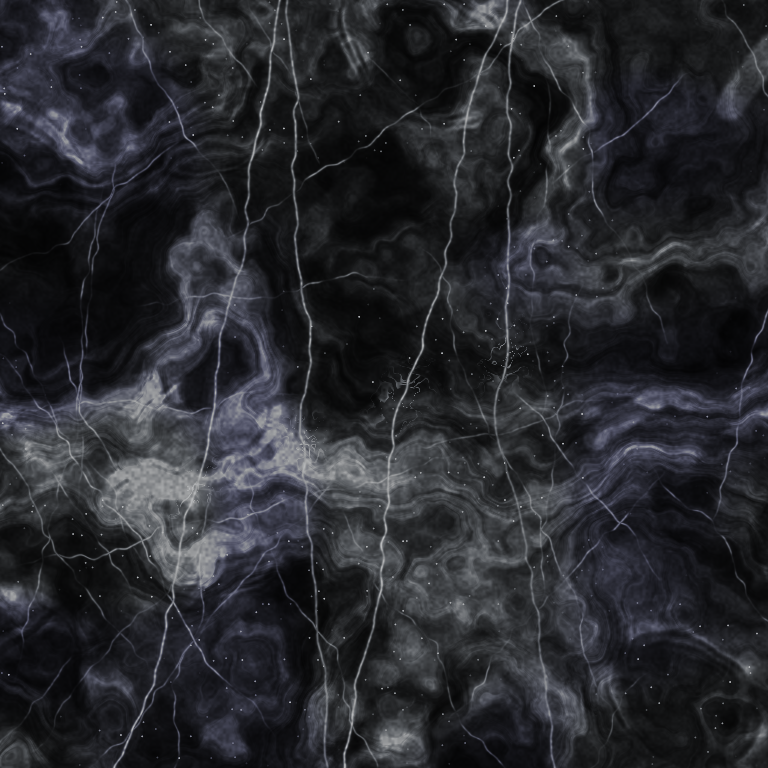
Give the GLSL for this texture, as a Shadertoy shader.

```glsl
// Black marble: smoky swirled clouds with rings and pale lozenges,
// crossed by crisp white veins, faint broken cracks and mineral specks.
// Tone is summed as a bell-shaped value, then mapped through exp().

float hash(vec2 p) {
    vec3 q = fract(p.xyx * 0.1031);
    q += dot(q, q.yzx + 33.33);
    return fract((q.x + q.y) * q.z);
}

float rnd(float id, float k) { return hash(vec2(id * 17.3 + 5.1, k * 31.7 + 2.9)); }

float noise(vec2 p) {
    vec2 i = floor(p), f = fract(p);
    f = f * f * (3.0 - 2.0 * f);
    return mix(mix(hash(i), hash(i + vec2(1, 0)), f.x),
               mix(hash(i + vec2(0, 1)), hash(i + vec2(1, 1)), f.x), f.y);
}

float fbm(vec2 p) {
    float sum = 0.0, amp = 0.5;
    for (int i = 0; i < 5; i++) {
        sum += amp * noise(p);
        p = mat2(0.8, 0.6, -0.6, 0.8) * p * 2.03 + 7.7;
        amp *= 0.5;
    }
    return sum;
}

// fbm rescaled to zero mean and unit spread
float bell(vec2 p) { return (fbm(p) - 0.484) / 0.115; }

mat2 rotation(float a) { return mat2(cos(a), sin(a), -sin(a), cos(a)); }

// Concentric arcs and shaded discs
float rings(vec2 p, vec2 warp) {
    float tone = 0.0;
    for (float i = 0.0; i < 11.0; i++) {
        vec2 center = vec2(rnd(i, 1.0), rnd(i, 2.0));
        vec2 e = rotation(3.0 * rnd(i, 4.0)) * (p - center + 0.012 * warp) * vec2(1.0, 1.35);
        float d = length(e) - mix(0.05, 0.15, rnd(i, 3.0));
        float arc = smoothstep(0.4, 0.7, noise(normalize(e + 1e-5) * 1.5 + i * 7.0));
        float bands = noise(vec2(d * 150.0, i * 9.0 + 3.0 * noise(e * 8.0)));
        tone += arc * (bands * 2.2 - 0.5) * exp(-abs(d) * 38.0);
        tone += (rnd(i, 5.0) - 0.6) * 1.3 * smoothstep(0.004, -0.004, d);
    }
    return tone;
}

// Pale slanted lozenges: coverage
float lozenges(vec2 p, vec2 warp) {
    float cover = 0.0;
    for (float i = 20.0; i < 28.0; i++) {
        vec2 e = p - vec2(rnd(i, 1.0), rnd(i, 2.0)) + 0.004 * warp;
        e = rotation(-mix(0.5, 0.95, rnd(i, 3.0))) * e;
        e.x -= clamp(e.x, -0.045, 0.04);
        float d = length(e) - mix(0.012, 0.024, rnd(i, 4.0));
        cover = max(cover, smoothstep(0.003, -0.007, d) * mix(0.35, 0.85, rnd(i, 5.0)));
    }
    return cover;
}

// Long, nearly upright white veins with crinkled knots
float mainVeins(vec2 p) {
    float vein = 0.0;
    float crinkle = abs(noise(p * 55.0 + 2.0 * noise(p * 110.0)) - 0.5);
    for (float i = 0.0; i < 4.0; i++) {
        float slope = mod(i, 2.0) < 0.5 ? 0.2 : -0.06;
        float h = p.y - 0.47;
        float x = 0.28 + 0.122 * i + slope * h + 0.05 * (i - 1.0) * abs(h);
        x += 0.022 * (noise(vec2(p.y * 9.0, i * 5.0)) - 0.5);
        x += 0.006 * (noise(vec2(p.y * 55.0, i * 3.0)) - 0.5);
        float d = abs(p.x - x);
        float power = mix(0.5, 1.0, noise(vec2(p.y * 7.0, i + 40.0)));
        power *= mod(i, 2.0) < 0.5 ? 1.0 : 0.8;
        vein = max(vein, power * (exp(-d * d / 2.6e-6) + 0.1 * exp(-d / 0.006)));
        vec2 knot = vec2(d, p.y - 0.36 - 0.06 * i) / vec2(0.025, 0.035);
        vein = max(vein, 0.85 * smoothstep(0.07, 0.01, crinkle) * exp(-dot(knot, knot)));
    }
    return vein;
}

// Faint dotted cracks in several slanted directions
float cracks(vec2 p) {
    float crack = 0.0;
    for (float i = 50.0; i < 84.0; i++) {
        float kind = rnd(i, 1.0);
        float angle = kind < 0.45 ? -1.05 : kind < 0.65 ? 0.75 : kind < 0.88 ? 1.45 : 0.2;
        angle += 0.35 * (rnd(i, 2.0) - 0.5);
        vec2 e = rotation(-angle) * (p - vec2(rnd(i, 3.0), rnd(i, 4.0)));
        e.y += 0.028 * (noise(vec2(e.x * 11.0, i)) - 0.5) + 0.007 * (noise(vec2(e.x * 65.0, i)) - 0.5);
        float reach = mix(0.1, 0.36, rnd(i, 5.0));
        float broken = smoothstep(0.2, 0.65, noise(vec2(e.x * 42.0, i * 3.0)));
        float ends = smoothstep(reach, reach * 0.6, abs(e.x));
        float line = exp(-e.y * e.y / 1.7e-6) + 0.08 * exp(-abs(e.y) / 0.006);
        crack = max(crack, line * ends * mix(0.15, 1.0, broken) * mix(0.25, 0.75, rnd(i, 6.0)));
    }
    return crack;
}

float specks(vec2 p) {
    vec2 cell = floor(p * 110.0);
    vec2 spot = 0.25 + 0.5 * vec2(hash(cell + 9.0), hash(cell + 57.0));
    float d = length(fract(p * 110.0) - spot);
    float present = step(0.93, hash(cell + 131.0)) * smoothstep(0.4, 0.7, noise(p * 7.0));
    return present * smoothstep(0.2, 0.06, d) * hash(cell + 211.0);
}

void mainImage(out vec4 fragColor, in vec2 fragCoord) {
    vec2 p = fragCoord / iResolution.y;

    // Smoky body, stretched sideways and folded by warping
    vec2 warp = vec2(bell(p * 3.5 + 11.0), bell(p * 3.5 + 37.0));
    float cloud = bell(p * vec2(4.0, 6.5) + 0.9 * warp);
    float broad = bell(p * vec2(2.0, 3.2) + 0.3 * warp + 70.0);
    float streak = bell(p * vec2(5.0, 34.0) + vec2(1.0, 4.5) * warp + 90.0);
    float wisp = 1.0 - abs(bell(p * vec2(5.0, 8.0) + 1.3 * warp.yx + 120.0));
    float tone = 0.6 * cloud + 0.42 * broad + 0.32 * streak + 0.25 * wisp - 0.08;
    tone += rings(p, warp);
    tone = mix(tone, 1.3 + 0.35 * cloud + 0.2 * streak, lozenges(p, warp));

    float grain = noise(p * 260.0);
    float light = 0.102 * exp(0.74 * min(tone, 2.3)) * mix(0.84, 1.16, grain);

    // Bright mineral lines over the body
    float mineral = max(mainVeins(p), cracks(p)) * mix(0.55, 1.1, grain);
    mineral = max(mineral, specks(p));
    light = mix(light, 0.74, clamp(mineral, 0.0, 1.0));

    // Cool grey with indigo patches, fading to neutral in the highlights
    vec3 tint = mix(vec3(0.96, 1.0, 1.05), vec3(0.94, 0.96, 1.2), smoothstep(0.5, 0.8, noise(p * 6.0 + 3.0)));
    tint = mix(tint, vec3(0.99, 1.0, 1.01), smoothstep(0.3, 0.65, light));
    fragColor = vec4(light * tint, 1.0);
}
```
